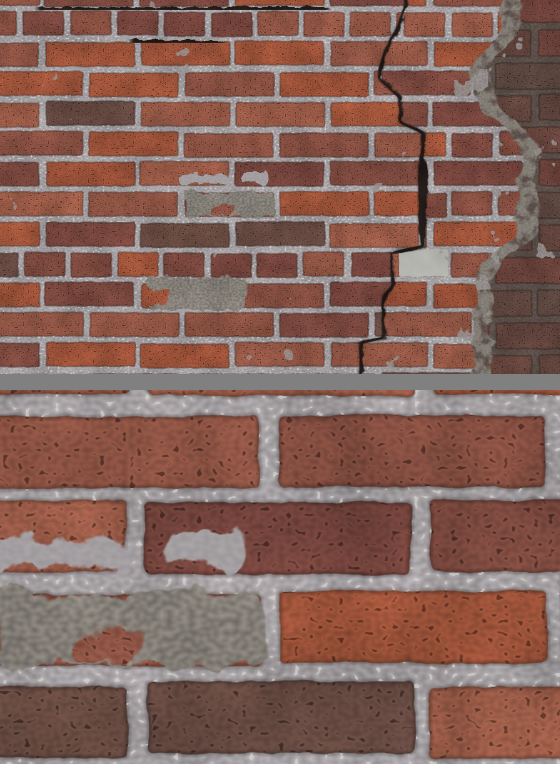
Top, the full canvas; bottom, a detail of the centre.
This texture is drawn by a Shadertoy shader. Its source:

```glsl
const vec3 DEEP_RED = vec3(0.46, 0.27, 0.24);
const vec3 WARM_RED = vec3(0.61, 0.36, 0.28);
const vec3 ORANGE = vec3(0.64, 0.33, 0.22);
const vec3 BROWN = vec3(0.37, 0.29, 0.26);
const vec3 MORTAR = vec3(0.64, 0.62, 0.63);
const vec3 CEMENT = vec3(0.51, 0.49, 0.46);
const vec3 DIRT = vec3(0.35, 0.30, 0.28);
const vec3 VOID = vec3(0.13, 0.10, 0.09);

float hash(vec2 p) {
    vec3 q = fract(p.xyx * vec3(0.1031, 0.1030, 0.0973));
    q += dot(q, q.yzx + 33.33);
    return fract((q.x + q.y) * q.z);
}

float cornerSlope(vec2 cell, vec2 offset) {
    float angle = 6.2832 * hash(cell);
    return dot(vec2(cos(angle), sin(angle)), offset);
}

float gradientNoise(vec2 p) {
    vec2 i = floor(p), f = fract(p), e = vec2(1.0, 0.0);
    vec2 u = f * f * f * (f * (f * 6.0 - 15.0) + 10.0);
    float low = mix(cornerSlope(i, f), cornerSlope(i + e, f - e), u.x);
    float high = mix(cornerSlope(i + e.yx, f - e.yx), cornerSlope(i + 1.0, f - 1.0), u.x);
    return mix(low, high, u.y);
}

float fbm(vec2 p) {
    float sum = 0.0, gain = 1.0;
    for (int i = 0; i < 4; i++) {
        sum += gain * gradientNoise(p);
        p = mat2(1.6, 1.2, -1.2, 1.6) * p + 17.3;
        gain *= 0.5;
    }
    return sum;
}

float boxDistance(vec2 p, vec2 halfSize, float radius) {
    vec2 q = abs(p) - halfSize + radius;
    return length(max(q, 0.0)) + min(max(q.x, q.y), 0.0) - radius;
}

float cover(float d, float blur) {
    return 1.0 - smoothstep(-blur, blur, d);
}

float band(float lo, float hi, float soft, float v) {
    return smoothstep(lo - soft, lo + soft, v) - smoothstep(hi - soft, hi + soft, v);
}

// Stepped path of the crack, as x over height
float crackPath(float y) {
    return 0.965 + 0.06 * smoothstep(0.08, 0.10, y) + 0.025 * smoothstep(0.20, 0.24, y)
        + 0.08 * smoothstep(0.32, 0.345, y) - 0.06 * smoothstep(0.64, 0.68, y)
        - 0.055 * smoothstep(0.73, 0.80, y) + 0.07 * smoothstep(0.80, 1.0, y);
}

float crackDistance(vec2 p, float rough) {
    float slope = (crackPath(p.y + 0.002) - crackPath(p.y - 0.002)) / 0.004;
    float halfWidth = 0.0042 + 0.007 * band(0.37, 0.58, 0.03, p.y) + 0.003 * rough;
    return abs(p.x - crackPath(p.y) - 0.006 * rough) / sqrt(1.0 + slope * slope) - halfWidth;
}

// Open bed joint between two x positions
float slit(vec2 p, float y, float x0, float x1, float rough) {
    return cover(abs(p.y - y - 0.004 * rough) - 0.0035 - 0.004 * rough, 0.0015) * band(x0, x1, 0.01, p.x);
}

float brickDistance(vec2 p, vec2 pitch, vec2 origin, float gap, out vec2 id) {
    vec2 q = (p - origin) / pitch;
    id = floor(q);
    vec2 jitter = (vec2(hash(id + 3.1), hash(id + 8.7)) - 0.5) * 0.006;
    return boxDistance((fract(q) - 0.5) * pitch + jitter, 0.5 * (pitch - gap), 0.005);
}

vec3 brickTint(vec2 id) {
    float pick = hash(id + 51.0);
    vec3 tint = mix(DEEP_RED, WARM_RED, hash(id + 20.0));
    tint = mix(tint, ORANGE, 0.8 * step(0.78, pick));
    return mix(tint, BROWN, 0.75 * step(pick, 0.06));
}

vec3 masonry(float d, vec3 brick, vec3 joint, float mottle, float grain, float px) {
    brick *= 1.0 + 0.17 * mottle + 0.22 * grain;
    brick *= 1.0 - 0.45 * smoothstep(0.22, 0.5, grain);
    brick *= 1.0 - 0.28 * smoothstep(-0.005, 0.001, d);
    joint *= 1.0 + 0.14 * mottle + 0.2 * grain;
    joint *= 1.0 - 0.2 * cover(d - 0.002, 0.002);
    return mix(joint, brick, cover(d, px));
}

void mainImage(out vec4 fragColor, in vec2 fragCoord) {
    vec2 p = fragCoord / iResolution.y;
    float px = 1.0 / iResolution.y;
    float mottle = fbm(p * 13.0), rough = fbm(p * 32.0 + 9.0);
    float grain = gradientNoise(p * vec2(150.0, 190.0));
    vec2 warped = p + 0.0025 * vec2(rough, fbm(p * 32.0 + 41.0));

    // Main wall: running bond with header courses
    float isRight = step(crackPath(p.y) + 0.006 * rough, p.x);
    float row = floor((warped.y - 0.0098) / 0.0806);
    float isOdd = mod(row, 2.0);
    float isHeader = max(step(abs(mod(row, 8.0) - 3.0), 0.5), isRight * step(abs(abs(row - 6.0) - 1.0), 0.5));
    float shift = mix(mix(0.113, 0.230, isOdd), 0.055, isHeader) + 0.02 * isRight;
    vec2 pitch = vec2(mix(0.2543, 0.125, isHeader), 0.0806);
    vec2 id;
    float d = brickDistance(warped, pitch, vec2(shift, 0.0098), 0.0165, id);
    vec3 color = masonry(d, brickTint(id + 40.0 * isRight), MORTAR, mottle, grain, px);
    color = mix(color, vec3(0.83, 0.82, 0.80), 0.7 * cover(-d, px) * smoothstep(0.32, 0.45, grain));

    // Cement repairs, with bites that leave the brick bare
    vec2 ragged = p + 0.014 * vec2(mottle, rough);
    float repair = min(boxDistance(ragged - vec2(0.615, 0.455), vec2(0.122, 0.034), 0.01),
                       boxDistance(ragged - vec2(0.525, 0.215), vec2(0.135, 0.043), 0.02));
    float bite = min(boxDistance(ragged - vec2(0.596, 0.438), vec2(0.032, 0.014), 0.012),
                     boxDistance(ragged - vec2(0.415, 0.204), vec2(0.040, 0.020), 0.012));
    color = mix(color, CEMENT * (1.0 + 0.12 * mottle + 0.25 * grain), cover(max(repair, -bite), 0.002));
    float smear = min(boxDistance(ragged - vec2(0.683, 0.525), vec2(0.036, 0.017), 0.015),
                      boxDistance(ragged - vec2(0.550, 0.520), vec2(0.070, 0.013), 0.012));
    color = mix(color, MORTAR * (1.0 + 0.08 * grain), cover(smear, 0.002));
    float pale = boxDistance(warped - vec2(1.133, 0.297), vec2(0.066, 0.037), 0.005);
    color = mix(color, vec3(0.70, 0.70, 0.68) * (1.0 + 0.08 * mottle), cover(pale, 0.002));

    // Older, darker wall beyond the eroded seam
    float seamX = 1.29 + 0.12 * band(0.325, 0.675, 0.075, p.y) + 0.08 * smoothstep(0.82, 0.95, p.y);
    float fromSeam = p.x - seamX + 0.025 * mottle;
    float oldRow = floor((warped.y + 0.030) / 0.0873);
    vec2 oldOrigin = vec2(mix(1.43, 1.315, mod(oldRow, 2.0)), -0.030);
    float oldD = brickDistance(warped, vec2(0.254, 0.0873), oldOrigin, 0.018, id);
    vec3 oldBrick = mix(BROWN, DEEP_RED, hash(id + 77.0)) * 0.95;
    color = mix(color, masonry(oldD, oldBrick, DIRT, mottle, grain, px), cover(-fromSeam, px));

    // Seam filling and mortar residue
    vec3 filling = mix(CEMENT, DIRT, smoothstep(-0.2, 0.6, rough)) * (1.0 + 0.15 * grain);
    color = mix(color, filling, cover(abs(fromSeam) - 0.024, 0.004));
    float nearSeam = 1.0 - smoothstep(0.02, 0.15, abs(p.x - seamX));
    float residue = smoothstep(0.0, 0.06, fbm(p * 11.0 + 60.0) - 0.62 + 0.32 * nearSeam);
    color = mix(color, mix(CEMENT, MORTAR, 0.6) * (1.0 + 0.15 * grain), 0.85 * residue);

    // Crack and open joints
    float crack = crackDistance(p, rough);
    color *= 1.0 - 0.22 * cover(crack - 0.003, 0.004);
    float opening = max(slit(p, 0.977, 0.10, 0.88, rough), slit(p, 0.889, 0.35, 0.60, rough));
    opening = max(opening, cover(crack, px));
    color = mix(color, VOID * (1.0 + 0.4 * mottle), opening);

    fragColor = vec4(clamp(color, 0.0, 1.0), 1.0);
}
```
